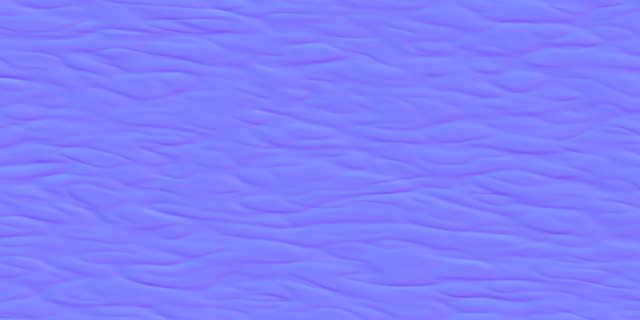
Give the GLSL for this texture map, as a Shadertoy shader.

```glsl
// Tangent-space normal map of calm water: short flat wavelets parted by soft grooves.

const float TAU = 6.2831853;
const float GROOVE_DEPTH = 0.002;   // in canvas heights
const float GROOVE_WIDTH = 0.18;    // in noise units
const float LEAN = 1.2;             // steepens the upper groove walls
const float SLOPE_STEP = 0.002;

// Integer hash of a lattice cell, from 0 to 1
float hash(vec2 cell) {
    uvec2 q = uvec2(ivec2(cell) + 4096) * uvec2(1597334673u, 3812015801u);
    uint h = (q.x ^ q.y) * 1597334673u;
    h = (h ^ (h >> 15)) * 2246822519u;
    h ^= h >> 13;
    return float(h >> 8) / 16777216.0;
}

float cornerRamp(vec2 cell, vec2 offset) {
    float angle = TAU * hash(cell);
    return dot(vec2(cos(angle), sin(angle)), offset);
}

// Gradient noise with quintic blending
float gradientNoise(vec2 p) {
    vec2 i = floor(p), f = p - i;
    vec2 u = f * f * f * (f * (f * 6.0 - 15.0) + 10.0);
    vec2 e = vec2(1.0, 0.0);
    float low  = mix(cornerRamp(i, f), cornerRamp(i + e, f - e), u.x);
    float high = mix(cornerRamp(i + e.yx, f - e.yx),
                     cornerRamp(i + e.xx, f - e.xx), u.x);
    return mix(low, high, u.y);
}

// Soft groove along the zero line of two-octave noise
float groove(vec2 p, vec2 frequency, float seed) {
    vec2 q = p * frequency + seed;
    float n = gradientNoise(q) + 0.4 * gradientNoise(q * 1.63 + 7.3);
    n /= GROOVE_WIDTH;
    return exp(-n * n);
}

// Water height: broad and fine grooves, bent and faded by slow noise
float rippleHeight(vec2 p) {
    p.y += 0.07 * p.x + 0.014 * gradientNoise(p * vec2(3.0, 4.5) + 31.7);
    float strength = 0.9 + 0.5 * gradientNoise(p * vec2(3.5, 9.0) + 53.1);
    float grooves = groove(p, vec2(3.2, 12.0), 3.4)
                  + 0.55 * groove(p, vec2(4.8, 17.0), 71.6);
    return -GROOVE_DEPTH * strength * grooves;
}

float leaningHeight(vec2 p) {
    return rippleHeight(p + vec2(0.0, LEAN * rippleHeight(p)));
}

// Surface normal from central differences
vec3 surfaceNormal(vec2 p, float stepSize) {
    vec2 e = vec2(stepSize, 0.0);
    vec2 slope = vec2(leaningHeight(p + e) - leaningHeight(p - e),
                      leaningHeight(p + e.yx) - leaningHeight(p - e.yx));
    return normalize(vec3(-slope / (2.0 * stepSize), 1.0));
}

void mainImage(out vec4 fragColor, in vec2 fragCoord) {
    vec2 p = fragCoord / iResolution.y;
    vec3 normal = surfaceNormal(p, SLOPE_STEP);
    fragColor = vec4(0.5 + 0.5 * normal, 1.0);
}
```
